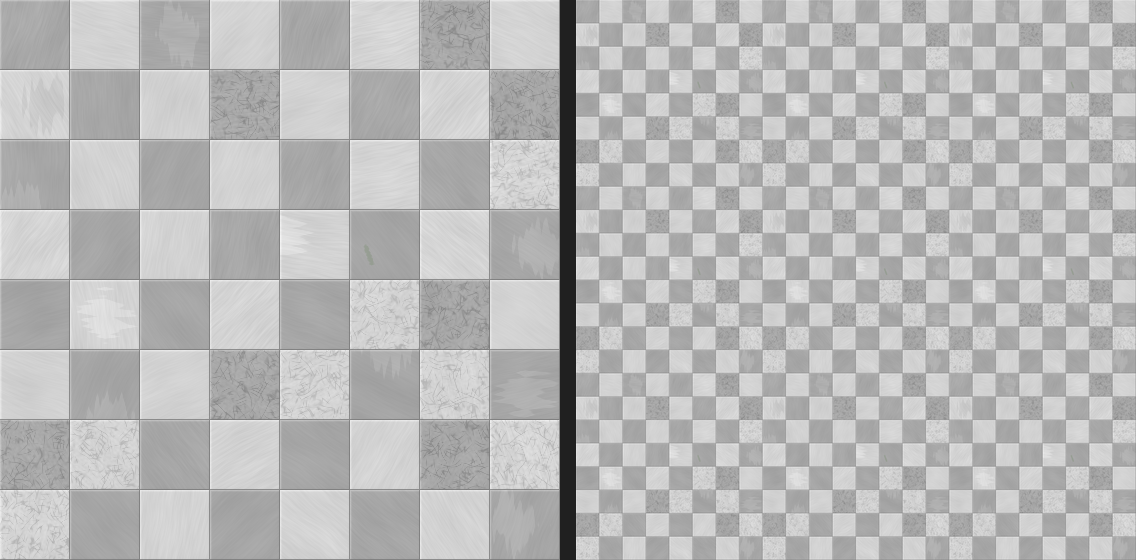
Left, the tile; right, the same tile 3 across and 3 down.
Give the GLSL for this pattern, as a Shadertoy shader.

```glsl
// Checkerboard of light and dark grey bevelled tiles, eight by eight.
// Each tile gets its own brushed grain, soft shading, scratches or streaks
// from a hash of its cell; thin grooves and highlights separate the tiles.

#define TILES 8.0
#define LIGHT_TONE 0.825
#define DARK_TONE 0.652
#define LINE_WIDTH 0.015
#define HIGHLIGHT 0.13
#define GROOVE_TONE 0.47
#define BRUSH_DEPTH 0.038
#define SHADE_DEPTH 0.035
#define SCRATCH_SHARE 0.23
#define SCRATCH_DEPTH 0.085
#define STREAK_SHARE 0.12
#define STREAK_DEPTH 0.04

vec2 hash2(vec2 p) {
    vec3 q = fract(p.xyx * vec3(0.1031, 0.1030, 0.0973));
    q += dot(q, q.yzx + 33.33);
    return fract((q.xx + q.yz) * q.zy);
}

vec2 gradientAt(vec2 p) {
    float a = 6.2832 * hash2(p + 200.0).x;
    return vec2(cos(a), sin(a));
}

// Gradient noise, roughly -0.7 to 0.7
float noise(vec2 p) {
    vec2 i = floor(p), f = p - i;
    vec2 u = f * f * f * (f * (f * 6.0 - 15.0) + 10.0);
    vec2 e = vec2(0.0, 1.0);
    float low = mix(dot(gradientAt(i), f), dot(gradientAt(i + e.yx), f - e.yx), u.x);
    float high = mix(dot(gradientAt(i + e), f - e), dot(gradientAt(i + 1.0), f - 1.0), u.x);
    return mix(low, high, u.y);
}

vec2 rotate(vec2 p, float a) {
    float c = cos(a), s = sin(a);
    return vec2(c * p.x + s * p.y, c * p.y - s * p.x);
}

// Pixel coverage of the band from a to b
vec2 band(vec2 d, float a, float b, float px) {
    return clamp((min(d + 0.5 * px, b) - max(d - 0.5 * px, a)) / px, 0.0, 1.0);
}

// Fine strokes along one direction, slightly bent
float brushed(vec2 p, float angle, vec2 seed) {
    vec2 q = rotate(p, angle);
    q.y += 0.05 * noise(q * 2.0 + seed);
    return noise(q * vec2(2.5, 30.0) + seed) + 0.6 * noise(q * vec2(5.0, 54.0) - seed);
}

// Broken hairlines crossing in several directions
float scratched(vec2 p, float angle, vec2 seed, float px) {
    float sum = 0.0;
    for (int i = 0; i < 4; i++) {
        vec2 q = rotate(p, angle + float(i) * 0.83);
        vec2 shift = seed + float(i) * 17.3;
        q.y += 0.03 * noise(q * 6.0 + shift);
        float ridge = abs(noise(q * vec2(2.5, 11.0) + shift));
        float worn = smoothstep(-0.1, 0.3, noise(q * 6.0 - shift));
        sum += worn * (1.0 - smoothstep(0.0, 0.04 + 5.0 * px, ridge));
    }
    return min(sum, 1.3);
}

// Ragged dry-brush patch that starts at an edge or the middle
float streaked(vec2 f, vec2 pick, vec2 seed) {
    vec2 q = pick.x < 0.65 ? f.yx : f;
    if (pick.y < 0.5) q.x = 1.0 - q.x;
    float start = fract(pick.x * 7.0) < 0.4 ? 0.5 : 0.0;
    float side = abs(q.y - mix(0.3, 0.7, fract(pick.y * 5.0)));
    float reach = 0.42 * (1.0 - smoothstep(0.1, 0.45, side)) - 0.06;
    reach += 0.45 * noise(vec2(q.x * 1.5, q.y * 15.0) + seed);
    return smoothstep(0.0, 0.08, reach - abs(q.x - start));
}

// Short rubbed mark between two points
float scuff(vec2 f, vec2 a, vec2 b, float radius, float px) {
    vec2 d = b - a;
    float t = clamp(dot(f - a, d) / dot(d, d), 0.0, 1.0);
    float dist = length(f - a - d * t) + 0.02 * noise(f * 30.0);
    return 1.0 - smoothstep(radius - px, radius + px, dist);
}

void mainImage(out vec4 fragColor, in vec2 fragCoord) {
    vec2 grid = fragCoord / iResolution.xy * TILES;
    vec2 cell = mod(floor(grid), TILES);
    vec2 f = fract(grid), p = f - 0.5;
    float px = TILES / iResolution.y;
    vec2 look = hash2(cell + 3.7), kind = hash2(cell + 41.3);
    vec2 seed = floor(hash2(cell + 77.1) * 60.0) + 0.37;
    float angle = look.x * 3.1416;

    // Tile tone with soft shading and grain
    float dark = mod(cell.x + cell.y, 2.0);
    float tone = mix(LIGHT_TONE, DARK_TONE, dark) + 0.012 * (look.y - 0.5);
    tone += SHADE_DEPTH * noise(rotate(p, angle) * vec2(1.3, 2.6) + seed);
    tone += BRUSH_DEPTH * mix(0.5, 1.0, look.y) * mix(1.0, 0.7, dark) * brushed(p, angle, seed);

    // Wear on some tiles
    if (kind.x < SCRATCH_SHARE) {
        tone += 0.01 + 0.03 * noise(f * 22.0 + seed);
        tone -= SCRATCH_DEPTH * scratched(p, angle, seed, px);
    } else if (kind.x > 1.0 - STREAK_SHARE) {
        float direction = kind.y < 0.25 ? -1.0 : 1.0;
        tone += direction * STREAK_DEPTH * streaked(f, hash2(cell + 19.9), seed);
    }
    vec3 color = vec3(tone);
    if (cell == vec2(5.0, 4.0))
        color = mix(color, vec3(0.56, 0.60, 0.54), 0.7 * scuff(f, vec2(0.23, 0.47), vec2(0.31, 0.24), 0.03, px));
    if (cell == vec2(3.0, 2.0))
        color -= 0.07 * scuff(f, vec2(0.03, 0.24), vec2(0.18, 0.31), 0.05, px) * (0.6 + noise(rotate(f, 0.4) * vec2(4.0, 40.0)));

    // Bevel: lit left and top, shaded right and bottom
    vec2 s = (fract(f + 0.5) - 0.5) * vec2(1.0, -1.0);
    vec2 slope = exp(-abs(s) / 0.018) * sign(s);
    color += 0.03 * (slope.x + slope.y);
    vec2 lit = band(s, 0.002, 0.002 + LINE_WIDTH, px);
    vec2 groove = band(s, 0.002 - LINE_WIDTH, 0.002, px);
    color += HIGHLIGHT * max(lit.x, lit.y);
    color = mix(color, vec3(GROOVE_TONE), 0.85 * max(groove.x, groove.y));
    fragColor = vec4(clamp(color, 0.0, 1.0), 1.0);
}
```
